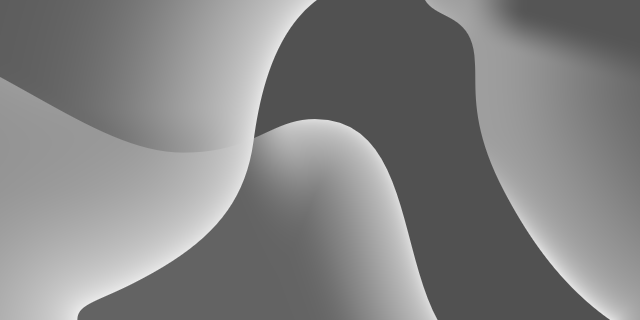
Write a Shadertoy shader that draws this background.

```glsl
// Draws three translucent grey sheets with curved, glowing rims on a dark ground.
#define GROUND 0.318
#define CURVE_STEPS 20
#define RIM_WIDTH 0.06
#define LEFT_FALLOFF 0.42
#define OVERLAP_FALLOFF 0.30
#define HILL_FALLOFF 0.22
#define RIGHT_FALLOFF 0.42
#define FOLD_TONE 0.335

vec2 bezier(vec2 a, vec2 b, vec2 c, vec2 d, float t) {
    float s = 1.0 - t;
    return s*s*s*a + 3.0*s*s*t*b + 3.0*s*t*t*c + t*t*t*d;
}

// Updates nearest distance (x) and the side sign (y), flipped per crossing to the right
void traceCurve(vec2 p, vec2 a, vec2 b, vec2 c, vec2 d, inout vec2 hit) {
    vec2 from = a;
    for (int i = 1; i <= CURVE_STEPS; i++) {
        vec2 to = bezier(a, b, c, d, float(i) / float(CURVE_STEPS));
        vec2 along = to - from, rel = p - from;
        float t = clamp(dot(rel, along) / dot(along, along), 0.0, 1.0);
        hit.x = min(hit.x, length(rel - along * t));
        if ((from.y > p.y) != (to.y > p.y) && rel.x < along.x * rel.y / along.y)
            hit.y = -hit.y;
        from = to;
    }
}

// Signed distances, negative to the left of or below each edge
float leftEdge(vec2 p) {
    vec2 hit = vec2(9.0, 1.0);
    vec2 waist = vec2(0.792, 0.557), foot = vec2(0.417, 0.115);
    traceCurve(p, vec2(0.990, 1.0), vec2(0.859, 0.901), vec2(0.8125, 0.714), waist, hit);
    traceCurve(p, waist, vec2(0.763, 0.346), vec2(0.638, 0.227), foot, hit);
    traceCurve(p, foot, vec2(0.299, 0.055), vec2(0.237, 0.049), vec2(0.242, -0.005), hit);
    return hit.x * hit.y;
}

float hillEdge(vec2 p) {
    vec2 hit = vec2(9.0, 1.0);
    vec2 valley = vec2(0.573, 0.523), crest = vec2(0.984, 0.628);
    traceCurve(p, vec2(-0.021, 0.771), vec2(0.208, 0.648), vec2(0.391, 0.523), valley, hit);
    traceCurve(p, valley, vec2(0.794, 0.523), vec2(0.846, 0.628), crest, hit);
    traceCurve(p, crest, vec2(1.276, 0.628), vec2(1.245, 0.219), vec2(1.370, -0.005), hit);
    return hit.x * hit.y;
}

float rightEdge(vec2 p) {
    vec2 hit = vec2(9.0, 1.0);
    vec2 shoulder = vec2(1.484, 0.805), bend = vec2(1.576, 0.401);
    traceCurve(p, vec2(1.328, 1.0), vec2(1.367, 0.935), vec2(1.479, 0.961), shoulder, hit);
    traceCurve(p, shoulder, vec2(1.490, 0.727), vec2(1.466, 0.609), bend, hit);
    traceCurve(p, bend, vec2(1.654, 0.253), vec2(1.758, 0.102), vec2(1.914, -0.005), hit);
    return hit.x * hit.y;
}

float bell(float d, float width) { return exp(-d * d / (width * width)); }
float rim(float d, float width) { return exp(-abs(d) / width); }

float hillTone(vec2 p, float d) {
    float lit = smoothstep(0.90, 1.15, p.x + 0.4 * p.y);
    return 0.39 + 0.32 * bell(d, HILL_FALLOFF) * lit
         + 0.16 * rim(d, 0.035) * smoothstep(0.80, 0.98, p.x);
}

float leftTone(vec2 p, float d) {
    float lowShade = (1.0 - smoothstep(0.50, 0.68, p.y)) * smoothstep(0.0, 0.2, abs(d));
    return 0.36 + 0.36 * bell(d, LEFT_FALLOFF) + 0.18 * rim(d, RIM_WIDTH) - 0.06 * lowShade;
}

float overlapTone(vec2 p, float d, float hillD) {
    return 0.57 + 0.16 * bell(d, OVERLAP_FALLOFF) + 0.16 * rim(d, RIM_WIDTH)
         + 0.04 * rim(hillD, 0.1) * (1.0 - smoothstep(0.0, 0.5, p.x))
         + 0.08 * max(0.4 - p.y, 0.0);
}

float rightTone(vec2 p, float d) {
    float lowGlow = 1.0 - smoothstep(0.15, 0.60, p.y);
    float tone = 0.36 + 0.26 * bell(d, RIGHT_FALLOFF) + 0.28 * rim(d, 0.045) * lowGlow
               + 0.08 * rim(d, 0.03) * smoothstep(0.85, 1.0, p.y);
    // Dark fold slanting down from the top
    float aboveFold = p.y - 0.969 + 0.278 * (p.x - 1.536);
    float fold = smoothstep(-0.12, 0.03, aboveFold) * smoothstep(1.45, 1.65, p.x);
    return mix(tone, FOLD_TONE, fold);
}

void mainImage(out vec4 fragColor, in vec2 fragCoord) {
    vec2 p = fragCoord / iResolution.xy * vec2(2.0, 1.0);
    float pixel = 1.0 / iResolution.y;
    float leftD = leftEdge(p), hillD = hillEdge(p), rightD = rightEdge(p);

    // Antialiased coverage of each sheet
    float inLeft = clamp(0.5 - leftD / pixel, 0.0, 1.0);
    float inHill = clamp(0.5 - hillD / pixel, 0.0, 1.0);
    float inRight = clamp(0.5 + rightD / pixel, 0.0, 1.0);

    // Layer the sheets over the ground
    float tone = mix(GROUND, hillTone(p, hillD), inHill);
    float leftSheet = mix(leftTone(p, leftD), overlapTone(p, leftD, hillD), inHill);
    tone = mix(tone, leftSheet, inLeft);
    tone = mix(tone, rightTone(p, rightD), inRight);
    fragColor = vec4(vec3(tone), 1.0);
}
```
